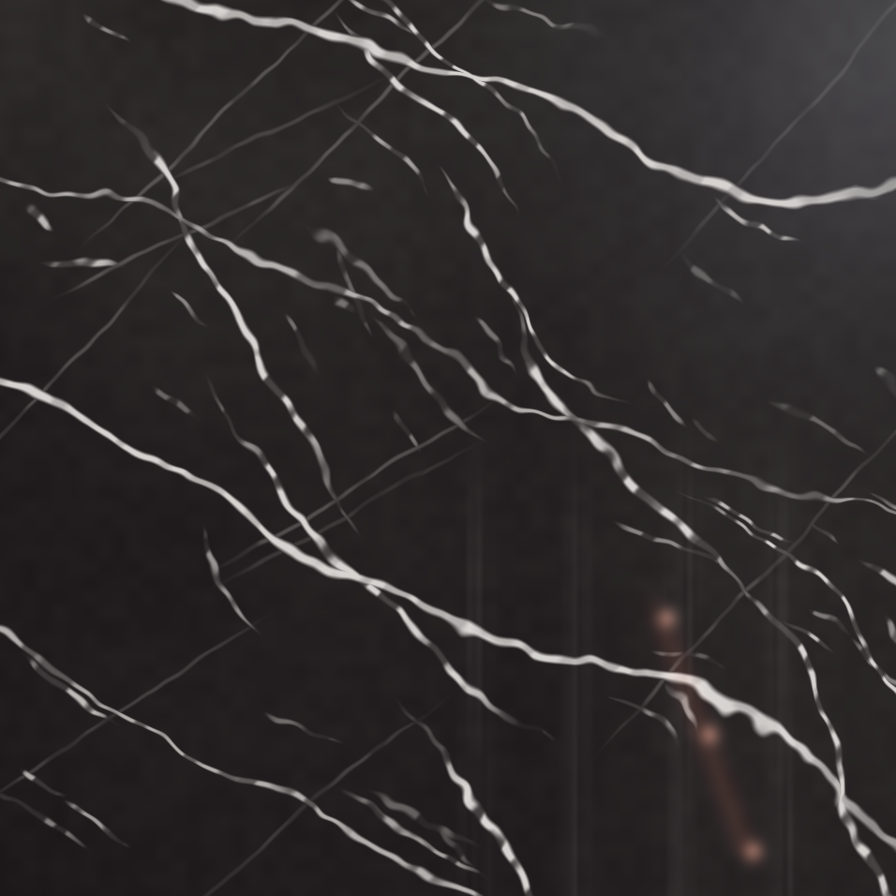
Write a WebGL 2 fragment shader that draws this texture.

```glsl
#version 300 es
precision highp float;
// Polished black marble: pale veins fall from upper left to lower right.
// Tapered strokes are laid out by hashed loops in a noise-warped plane, with
// faint cross fractures below and soft room reflections on top.
uniform vec2 u_resolution;
out vec4 fragColor;

float hash(vec2 p) {
    return fract(sin(dot(p, vec2(127.1, 311.7))) * 43758.5453);
}

float noise(vec2 p) {
    vec2 cell = floor(p), f = fract(p);
    f = f * f * (3.0 - 2.0 * f);
    return mix(mix(hash(cell), hash(cell + vec2(1, 0)), f.x),
               mix(hash(cell + vec2(0, 1)), hash(cell + vec2(1, 1)), f.x), f.y);
}

vec2 noise2(vec2 p) {
    return vec2(noise(p), noise(p + 37.3)) - 0.5;
}

// Coverage of a straight stroke that thins out and fades at both ends
float vein(vec2 p, vec2 start, float angle, float len, float width) {
    vec2 dir = vec2(cos(angle), sin(angle));
    vec2 d = p - start;
    float along = dot(d, dir) / len;
    float across = abs(dot(d, vec2(-dir.y, dir.x)));
    float taper = smoothstep(0.0, 0.2, along) * (1.0 - smoothstep(0.7, 1.0, along));
    float radius = width * taper;
    return taper * (1.0 - smoothstep(radius * 0.4, radius + 0.0026, across));
}

// Dark stone, lighter towards the top and the right
vec3 stone(vec2 p) {
    float light = 0.1 + 0.6 * smoothstep(0.3, 0.95, p.y) + 0.4 * smoothstep(0.4, 1.0, p.x);
    light += 0.5 * (noise(p * 5.0) - 0.5) + 0.3 * (noise(p * 60.0) - 0.5);
    vec3 color = mix(vec3(0.125, 0.108, 0.113), vec3(0.185, 0.174, 0.172), light);
    vec2 corner = p - vec2(1.0, 0.93);
    return color + vec3(0.08, 0.085, 0.1) * exp(-12.0 * dot(corner, corner));
}

// Vertical window streaks and one slanted warm lamp
vec3 reflections(vec2 p) {
    vec3 glow = vec3(0.0);
    float fade = 1.0 - smoothstep(0.35, 0.56, p.y);
    for (int i = 0; i < 4; i++) {
        float x = (p.x - 0.53 - 0.115 * float(i)) / 0.016;
        glow += 0.055 * fade * exp(-x * x) * noise(vec2(p.x * 170.0, p.y * 3.0));
    }
    float x = (p.x - 0.73 - 0.37 * (0.33 - p.y)) / 0.016;
    float span = smoothstep(0.02, 0.06, p.y) * (1.0 - smoothstep(0.28, 0.36, p.y));
    glow += vec3(0.09, 0.04, 0.03) * span * exp(-x * x);
    for (int j = 0; j < 3; j++) {
        float y = 0.31 - 0.13 * float(j);
        vec2 d = (p - vec2(0.737 + 0.37 * (0.33 - y), y)) / 0.012;
        glow += vec3(0.3, 0.21, 0.18) * exp(-dot(d, d));
    }
    return glow;
}

void main() {
    vec2 p = gl_FragCoord.xy / u_resolution.y;

    // Bends from broad sweeps down to jagged edges
    vec2 jagged = 0.03 * noise2(p * 11.0) + 0.009 * noise2(p * 48.0);
    vec2 q = p + 0.12 * noise2(p * 3.5 + 4.0) + jagged;

    // Slanted grain that breaks strokes into slivers
    vec2 g = mat2(0.74, 0.67, -0.67, 0.74) * p;
    float grain = smoothstep(0.28, 0.66, noise(vec2(g.x * 75.0, g.y * 32.0)));
    float swell = 0.6 + 0.8 * noise(p * 14.0);

    float solid = 0.0, broken = 0.0, fracture = 0.0;

    // Long veins across the slab, alternating bold and thin
    for (int i = 0; i < 4; i++) {
        float n = float(i), h = hash(vec2(n, 3.0));
        float thin = mod(n, 2.0);
        vec2 start = vec2(-0.4, 1.18 - 0.25 * n + 0.05 * h);
        float stroke = vein(q, start, -0.28 - 0.08 * h - 0.05 * n, 1.9,
                            mix(0.0052, 0.0022, thin) * swell);
        solid = max(solid, stroke * mix(1.0, 0.8, thin) * mix(0.8 - 0.4 * thin, 1.0, grain));
    }

    // Steeper veins along a diagonal band, a few thrown to the left
    for (int i = 0; i < 9; i++) {
        float n = float(i), h = hash(vec2(n, 11.0)), k = hash(vec2(n, 19.0));
        vec2 start = vec2(0.3 + 0.055 * n + 0.22 * h, 1.1 - 0.11 * n);
        start.x -= 0.5 * step(1.5, mod(n, 3.0));
        float stroke = vein(q, start, -0.72 - 0.35 * k, 0.3 + 0.35 * h, (0.002 + 0.003 * k) * swell);
        broken = max(broken, stroke);
    }

    // Short scattered slivers
    for (int i = 0; i < 46; i++) {
        float n = float(i), h = hash(vec2(n, 29.0)), k = hash(vec2(n, 31.0));
        vec2 start = vec2(hash(vec2(n, 41.0)), hash(vec2(n, 43.0))) * 1.1 - vec2(0.1, 0.03);
        float stroke = vein(q, start, -0.3 - 0.7 * h, 0.05 + 0.16 * k * k, 0.0024 * swell);
        broken = max(broken, stroke * (0.3 + 0.6 * hash(vec2(n, 47.0))));
    }

    // Faint straight fractures rising to the right
    for (int i = 0; i < 11; i++) {
        float n = float(i), h = hash(vec2(n, 53.0));
        vec2 start = vec2(hash(vec2(n, 59.0)), hash(vec2(n, 61.0))) * 1.1 - 0.2;
        float stroke = vein(p + 0.35 * jagged, start, 0.4 + 0.45 * h, 0.3 + 0.35 * h, 0.0012);
        fracture = max(fracture, stroke * (0.12 + 0.14 * hash(vec2(n, 67.0))));
    }

    float veins = max(solid, broken * mix(0.18, 1.0, grain));
    veins = max(veins, fracture * (0.5 + 0.5 * grain));
    vec3 color = mix(stone(p), vec3(0.84, 0.83, 0.82), veins) + reflections(p);
    fragColor = vec4(color, 1.0);
}
```
